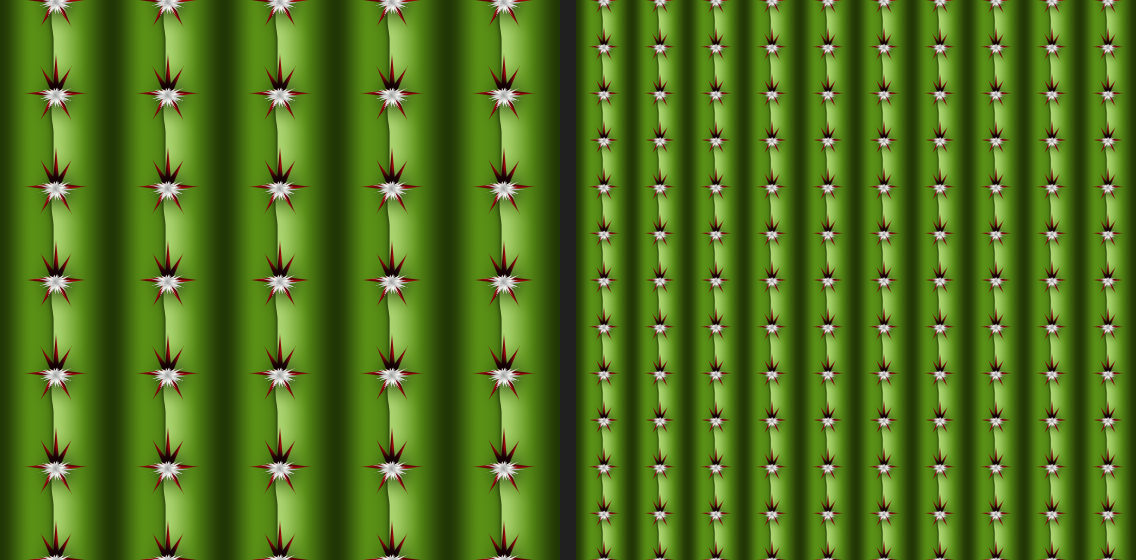
Left, the tile; right, the same tile 2 across and 2 down.
This pattern is drawn by a Shadertoy shader. Its source:

```glsl
// Green cactus ribs with red spines growing from white woolly tufts, tiling seamlessly.

const float TAU = 6.2831853;

float hash(float n) {
    return fract(sin(n * 12.9898) * 4375.85);
}

vec2 direction(float angle) {
    return vec2(cos(angle), sin(angle));
}

// Coverage of a tapering spike from the origin along dir
float spike(vec2 p, vec2 dir, float len, float halfWidth, float aa) {
    float along = dot(p, dir);
    float side = abs(p.x * dir.y - p.y * dir.x);
    float d = max(side - halfWidth * (1.0 - along / len), -along);
    return smoothstep(aa, -aa, d);
}

// Rounded rib with a lit fold right of its crest
vec3 ribColor(vec2 q, float aa) {
    vec3 dark = vec3(0.13, 0.21, 0.02);
    vec3 green = vec3(0.355, 0.575, 0.085);
    float crest = -0.022 - 0.018 * smoothstep(-0.36, -0.18, q.y) * step(q.y, 0.0);
    float x = q.x - crest;

    vec3 left = mix(dark, green, smoothstep(-0.5, -0.2, q.x));
    left *= 1.0 - 0.22 * exp(min(x, 0.0) * 14.0) - 0.38 * exp(min(x, 0.0) * 60.0);

    vec3 right = mix(green, dark, smoothstep(0.16, 0.5, q.x));
    float glow = 1.0 - smoothstep(0.0, 0.31, x);
    glow *= mix(0.55, 1.0, smoothstep(0.08, 0.32, abs(q.y)));
    right = mix(right, vec3(0.67, 0.83, 0.44), glow);

    return mix(left, right, smoothstep(-aa, aa, x));
}

// Six even red spines and a longer upright one
vec3 addSpines(vec3 col, vec2 q, float aa) {
    for (int i = 0; i < 7; i++) {
        bool upright = i == 6;
        vec2 dir = direction(upright ? TAU / 4.0 : float(i) * TAU / 6.0);
        float len = upright ? 0.35 : 0.26;
        float along = dot(q, dir);
        float side = q.x * dir.y - q.y * dir.x;
        vec3 red = mix(vec3(0.36, 0.01, 0.02), vec3(0.58, 0.03, 0.04), smoothstep(-aa, aa, side));
        float blackBase = dir.y > 0.5 ? 1.0 - smoothstep(0.07, 0.19, along) : 0.0;
        red = mix(red, vec3(0.07, 0.0, 0.01), blackBase);
        col = mix(col, red, spike(q, dir, len, 0.033, aa));
    }
    return col;
}

// Layered white hairs, shorter at the top so the spine bases show
vec3 addTuft(vec3 col, vec2 q, float aa) {
    vec2 p = q - vec2(0.0, -0.015);
    for (int i = 0; i < 44; i++) {
        float n = float(i);
        vec2 dir = direction(TAU * fract(n * 0.618 + 0.05 * hash(n)));
        float len = mix(0.15, 0.085, n / 44.0) * mix(0.75, 1.1, hash(n + 50.0));
        len *= mix(1.0, 0.48, smoothstep(0.45, 0.9, dir.y));
        vec2 root = 0.025 * (vec2(hash(n + 7.0), hash(n + 23.0)) - 0.5);
        float tone = mix(0.64, 0.98, sqrt(hash(n + 90.0)));
        tone *= mix(0.72, 1.0, smoothstep(0.0, 0.06, length(p)));
        float hair = spike(p - root, dir, len, 0.019, aa);
        col = mix(col, tone * vec3(1.0, 1.0, 0.99), hair);
    }
    return col;
}

void mainImage(out vec4 fragColor, in vec2 fragCoord) {
    // Five ribs across, six clusters down; lengths are in rib widths
    vec2 grid = fragCoord / iResolution.xy * vec2(5.0, 6.0) + vec2(0.0, 0.5);
    vec2 q = (fract(grid) - 0.5) * vec2(1.0, 5.0 / 6.0);
    float aa = 3.5 / min(iResolution.x, iResolution.y);

    vec3 col = ribColor(q, aa);

    // Soft shadow under the cluster
    vec2 s = q - vec2(0.025, -0.025);
    col *= 1.0 - 0.5 * exp(-dot(s, s) * 55.0);

    col = addSpines(col, q, aa);
    if (length(q) < 0.22) col = addTuft(col, q, aa);

    fragColor = vec4(col, 1.0);
}
```
